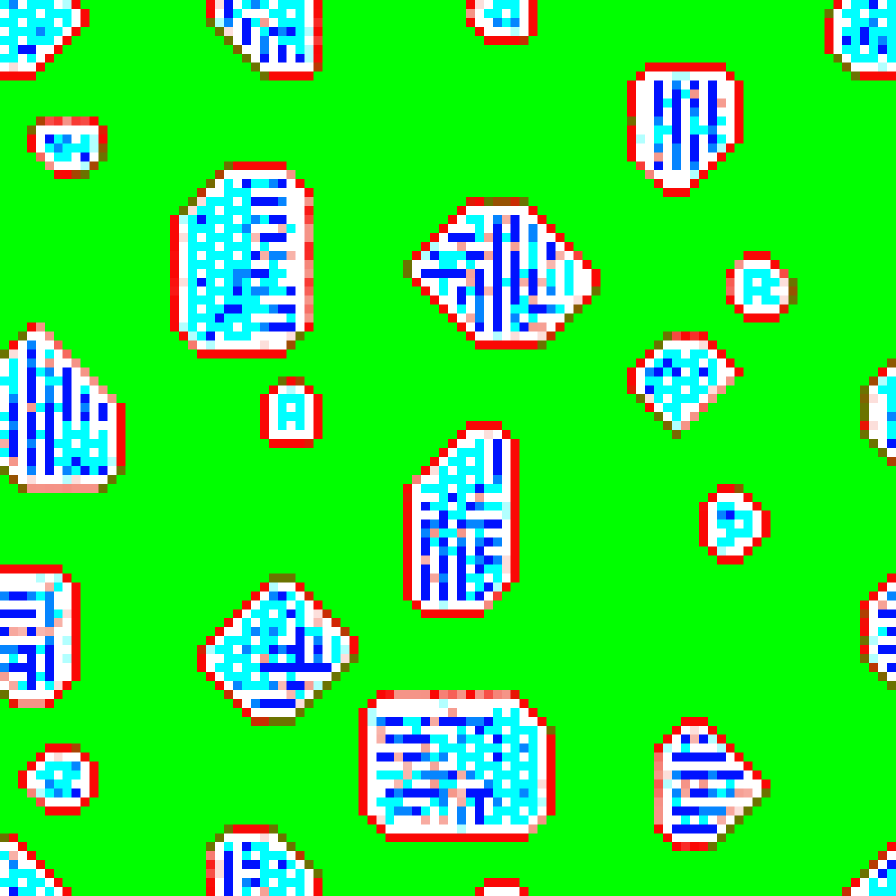
This pattern is drawn by a Shadertoy shader. Its source:

```glsl
// Blocky mosaic of faceted islands on flat green, drawn on a coarse wrapped grid.
// Each island is an octagon with random cuts: a red rim, a white band, then a
// core of blue and white stripes broken up by dotted cyan patches.
#define GRID 100.0        // blocks across the canvas (even, so stripes wrap)
#define ISLANDS 18        // all islands
#define LARGE 12          // the first ones are large, the rest small
#define SIZE_MIN 6.2      // half extents of large islands, in blocks
#define SIZE_MAX 12.0
#define GAP 1.0           // half the channel kept between neighbours
#define CALM 0.36         // noise level below which the core is plain cyan
#define PINK_SHARE 0.08   // stray pink blocks in the stripes

const vec3 GREEN = vec3(0.0, 1.0, 0.0);
const vec3 RED = vec3(0.98, 0.03, 0.02);
const vec3 OLIVE = vec3(0.42, 0.45, 0.0);
const vec3 PINK = vec3(0.96, 0.58, 0.53);
const vec3 WHITE = vec3(1.0);
const vec3 CYAN = vec3(0.0, 1.0, 1.0);
const vec3 AZURE = vec3(0.02, 0.52, 1.0);
const vec3 BLUE = vec3(0.0, 0.07, 1.0);

// Integer hash: three values in 0..1
vec3 hash3(vec2 p, int seed) {
    uvec3 v = uvec3(ivec3(ivec2(p), seed));
    v = v * 1664525u + 1013904223u;
    v.x += v.y * v.z; v.y += v.z * v.x; v.z += v.x * v.y;
    v ^= v >> 16u;
    v.x += v.y * v.z; v.y += v.z * v.x; v.z += v.x * v.y;
    return vec3(v >> 8u) / float(1 << 24);
}

// Value noise that wraps after a whole number of lattice steps
float wrapNoise(vec2 uv, float period, int seed) {
    vec2 p = uv * period, i = floor(p), f = smoothstep(0.0, 1.0, p - i);
    vec2 a = mod(i, period), b = mod(i + 1.0, period);
    return mix(mix(hash3(a, seed).x, hash3(vec2(b.x, a.y), seed).x, f.x),
               mix(hash3(vec2(a.x, b.y), seed).x, hash3(b, seed).x, f.x), f.y);
}

// Octagon distance counted in blocks, so that every facet has a one-block rim
float islandDistance(vec2 block, int index) {
    vec2 id = vec2(float(index), 0.0);
    vec3 r = hash3(id, 1), s = hash3(id, 2), t = hash3(id, 3);
    bool large = index < LARGE;

    // Low-discrepancy centres spread evenly over the torus
    vec2 centre = fract(float(index) * vec2(0.75488, 0.56984) + 0.03 * (s.xy - 0.5));
    vec2 p = (fract(block / GRID - centre + 0.5) - 0.5) * GRID;

    vec2 halfSize = large ? mix(vec2(SIZE_MIN), vec2(SIZE_MAX), r.xy)
                          : mix(vec2(3.5), vec2(4.4), r.xy);
    vec4 cut = large ? mix(vec4(0.3), vec4(1.15), vec4(t, s.z))
                     : mix(vec4(0.5), vec4(0.8), vec4(t, s.z));
    vec4 reach = halfSize.x + halfSize.y - cut * min(halfSize.x, halfSize.y);

    vec2 side = abs(p) - halfSize;
    vec4 diagonal = vec4(p.x + p.y, -p.x - p.y, p.x - p.y, p.y - p.x) - reach;
    vec2 m = max(diagonal.xy, diagonal.zw);
    return max(max(side.x, side.y), max(m.x, m.y));
}

// Rim tone follows how far the block sits across the outline
vec3 rimColour(float across, float jitter) {
    float t = across + 0.25 * (jitter - 0.5);
    vec3 colour = mix(PINK, RED, smoothstep(0.04, 0.22, t));
    return mix(colour, OLIVE, smoothstep(0.8, 0.92, t));
}

// Stripes in patches of either direction, or cyan with staggered dots
vec3 coreColour(vec2 cell, bool large, vec3 r) {
    vec2 uv = (cell + 0.5) / GRID;
    if (!large || wrapNoise(uv, 12.0, 5) < CALM) {
        if (r.x < 0.1) return r.y < 0.5 ? BLUE : AZURE;
        bool dotted = mod(cell.x, 2.0) < 0.5 && mod(cell.y + 0.5 * cell.x, 2.0) < 0.5;
        return dotted ? WHITE : CYAN;
    }
    if (r.x < PINK_SHARE) return mix(PINK, WHITE, 0.4 * r.y);

    vec2 q = wrapNoise(uv, 14.0, 6) < 0.5 ? cell : cell.yx;
    if (mod(q.x, 2.0) < 0.5) return r.y < 0.86 ? WHITE : CYAN;

    // Runs of one tone along each stripe
    float run = hash3(vec2(q.x, floor((q.y + q.x) / 3.0)), 7).x;
    float tone = mix(run, r.z, 0.35);
    return tone < 0.5 ? BLUE : tone < 0.7 ? AZURE : CYAN;
}

vec3 mosaic(vec2 uv) {
    vec2 cell = mod(floor(uv * GRID), GRID);
    float nearest = 1e3, second = 1e3;
    int owner = 0;
    for (int i = 0; i < ISLANDS; i++) {
        float d = islandDistance(cell + 0.5, i);
        if (d < nearest) { second = nearest; nearest = d; owner = i; }
        else second = min(second, d);
    }
    // Carve a channel where two islands would meet
    float d = max(nearest, GAP - 0.5 * (second - nearest));
    vec3 r = hash3(cell, 4);
    if (d >= 0.0) return GREEN;
    if (d >= -1.0) return rimColour(d + 1.0, r.x);
    if (d >= -2.0) return r.x < 0.84 ? WHITE : mix(r.y < 0.5 ? PINK : CYAN, WHITE, 0.7);
    return coreColour(cell, owner < LARGE, r);
}

void mainImage(out vec4 fragColor, in vec2 fragCoord) {
    // Four samples per pixel smooth the block edges
    vec3 sum = vec3(0.0);
    for (int k = 0; k < 4; k++) {
        vec2 offset = 0.5 * vec2(float(k & 1), float(k >> 1)) - 0.25;
        sum += mosaic((fragCoord + offset) / iResolution.xy);
    }
    fragColor = vec4(sum / 4.0, 1.0);
}
```
